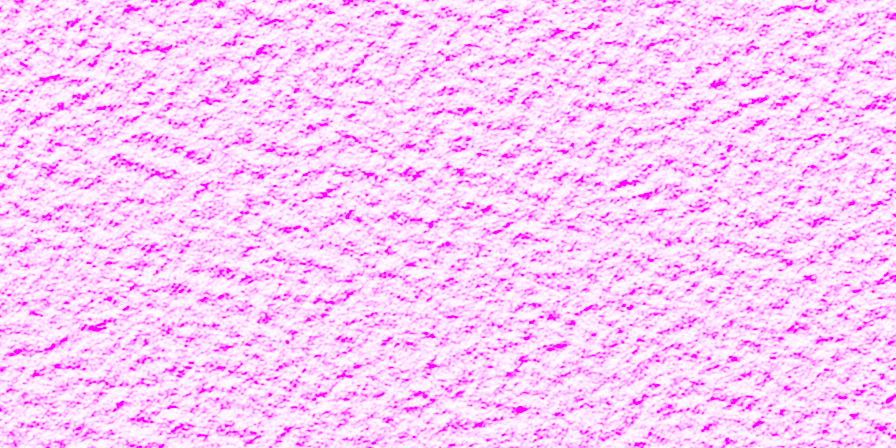
Give the GLSL for this texture, as a Shadertoy shader.

```glsl
// Rough white plaster with magenta shading on its slanted, raking-lit ridges.

const vec3  LIT_COLOR     = vec3(1.0, 1.0, 1.0);
const vec3  SHADE_COLOR   = vec3(1.0, 0.0, 1.0);
const float RIDGE_TILT    = 0.25;   // radians, ridges rise to the right
const float RIDGE_STRETCH = 0.90;   // below 1 lengthens the ridges
const float BASE_CELLS    = 31.0;   // coarsest noise cells per canvas height
const int   OCTAVES       = 3;
const float OCTAVE_GAIN   = 0.90;
const float SLOPE_REACH   = 0.25;   // half span of the slope, in noise cells
const float SLOPE_SPREAD  = 0.25;   // typical slope of one octave
const float GRAIN_CELLS   = 150.0;  // undirected grain per canvas height
const float GRAIN_WEIGHT  = 0.55;
const float GRAIN_SPREAD  = 0.21;   // typical height of the grain noise
const float SHADE_LEVEL   = 0.153;  // shade on level ground
const float SHADE_GROWTH  = 0.90;   // how fast slopes darken

mat2 rotation(float angle) {
    float c = cos(angle), s = sin(angle);
    return mat2(c, s, -s, c);
}

// Integer hash of a lattice point, from 0 to 1
float hash(ivec2 cell) {
    uint h = uint(cell.x) * 1597u ^ uint(cell.y) * 51749u;
    h = (h ^ (h >> 15)) * 0x2c1b3c6du;
    h = (h ^ (h >> 12)) * 0x297a2d39u;
    h ^= h >> 15;
    return float(h & 0xffffu) / 65536.0;
}

float cornerRamp(ivec2 cell, vec2 offset) {
    float angle = 6.28318 * hash(cell);
    return dot(vec2(cos(angle), sin(angle)), offset);
}

// Gradient noise
float noise(vec2 p) {
    ivec2 cell = ivec2(floor(p));
    vec2 f = fract(p);
    vec2 u = f * f * (3.0 - 2.0 * f);
    float low = mix(cornerRamp(cell, f),
                    cornerRamp(cell + ivec2(1, 0), f - vec2(1, 0)), u.x);
    float high = mix(cornerRamp(cell + ivec2(0, 1), f - vec2(0, 1)),
                     cornerRamp(cell + ivec2(1, 1), f - vec2(1, 1)), u.x);
    return mix(low, high, u.y);
}

// Drops detail finer than a pixel
float visibility(float cells, float pixel) {
    return 1.0 - smoothstep(0.9, 1.8, cells * pixel);
}

// Slope across the ridges plus loose grain, scaled to unit variance
float plasterSlope(vec2 p, float pixel) {
    float grain = GRAIN_WEIGHT * visibility(GRAIN_CELLS, pixel);
    float slope = grain * noise(p * GRAIN_CELLS + 11.7) / GRAIN_SPREAD;
    float power = grain * grain;
    float cells = BASE_CELLS, weight = 1.0;
    for (int i = 0; i < OCTAVES; i++) {
        // Turn each lattice to hide its grid
        mat2 turn = rotation(0.6 + 1.1 * float(i));
        vec2 q = turn * p * cells + 37.3 * float(i + 1);
        vec2 reach = turn * vec2(0.0, SLOPE_REACH);
        float w = weight * visibility(cells, pixel);
        slope += w * (noise(q + reach) - noise(q - reach)) / SLOPE_SPREAD;
        power += w * w;
        cells *= 2.0;
        weight *= OCTAVE_GAIN;
    }
    return slope / sqrt(max(power, 0.0001));
}

void mainImage(out vec4 fragColor, in vec2 fragCoord) {
    float pixel = 1.0 / iResolution.y;
    vec2 p = rotation(-RIDGE_TILT) * (fragCoord * pixel);
    p.x *= RIDGE_STRETCH;

    // Exponential shading: broad pale tops, few saturated hollows
    float shade = SHADE_LEVEL * exp(-SHADE_GROWTH * plasterSlope(p, pixel));
    fragColor = vec4(mix(LIT_COLOR, SHADE_COLOR, clamp(shade, 0.0, 1.0)), 1.0);
}
```
